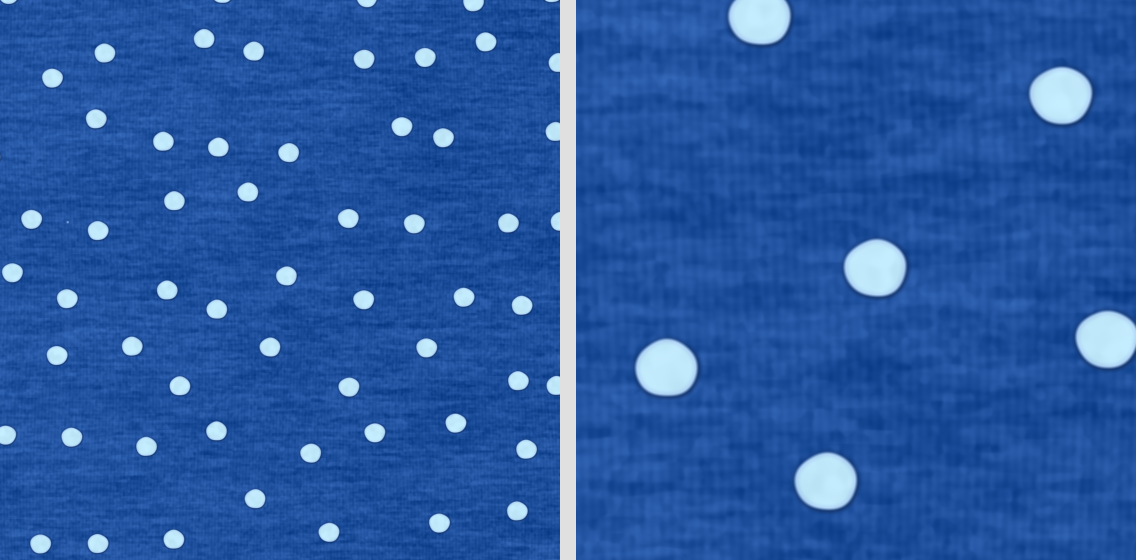
Left: the whole. Right: its middle third, enlarged.
A WebGL 1 fragment shader for this texture:

```glsl
precision highp float;

uniform vec2 u_resolution;

// Cloth colours
const vec3 CLOTH_MID = vec3(0.120, 0.315, 0.620);
const vec3 CLOTH_STEP = vec3(0.045, 0.046, 0.052);
const vec3 DOT_CORE = vec3(0.76, 0.92, 0.99);
const vec3 DOT_EDGE = vec3(0.69, 0.83, 0.97);
const vec3 RIM_SHADE = vec3(0.07, 0.19, 0.40);

// Dot layout
const float DOT_ROWS = 7.3;
const vec2 DOT_JITTER = vec2(0.54, 0.62);
const vec2 DOT_RADIUS = vec2(0.0184, 0.0169);
const float RIM_WIDTH = 0.0038;
const float EDGE_SOFTNESS = 0.0012;

// Cloth texture, as cells per canvas
const vec2 PATCH_CELLS = vec2(6.0, 15.0);
const vec2 STREAK_CELLS = vec2(15.0, 140.0);
const vec2 FIBRE_CELLS = vec2(48.0, 230.0);
const vec2 GRAIN_CELLS = vec2(210.0, 190.0);
const float KNIT_COLUMNS = 170.0;
const float CELL_FALLOFF = 4.0;

// Stray lint
const float LINT_CELLS = 6.0;
const float LINT_SHARE = 0.14;
const float LINT_RADIUS = 0.0021;

vec2 hash2(vec2 p) {
  vec3 h = fract(p.xyx * vec3(0.1031, 0.1030, 0.0973));
  h += dot(h, h.yzx + 33.33);
  return fract((h.xx + h.yz) * h.zy);
}

// Smooth cellular noise: random cell tones blended by distance, -1 to 1
float cellTone(vec2 p) {
  vec2 cell = floor(p);
  float tone = 0.0;
  float total = 0.0;
  for (int y = -1; y <= 1; y++) {
    for (int x = -1; x <= 1; x++) {
      vec2 id = cell + vec2(float(x), float(y));
      vec2 away = id + hash2(id + 17.0) - p;
      float weight = exp(-CELL_FALLOFF * dot(away, away));
      tone += weight * hash2(id + 71.0).x;
      total += weight;
    }
  }
  return 2.0 * tone / total - 1.0;
}

// Offset from p to the nearest dot centre, in canvas units
vec2 nearestDot(vec2 p) {
  vec2 q = p * DOT_ROWS;
  vec2 nearest = vec2(9.0);
  for (int y = -1; y <= 1; y++) {
    float row = floor(q.y) + float(y);
    float stagger = 0.5 * mod(row, 2.0);
    for (int x = -1; x <= 1; x++) {
      vec2 id = vec2(floor(q.x - stagger) + float(x), row);
      vec2 jitter = (hash2(id + 5.0) - 0.5) * DOT_JITTER;
      vec2 away = q - id - vec2(0.5 + stagger, 0.5) - jitter;
      if (dot(away, away) < dot(nearest, nearest)) nearest = away;
    }
  }
  return nearest / DOT_ROWS;
}

// Knitted cloth with horizontal flecks
vec3 clothColor(vec2 p) {
  float bend = 0.004 * sin(p.y * 9.0 + 2.0 * sin(p.x * 5.0));
  vec2 warped = p + vec2(bend, 0.5 * bend);
  float broad = 0.24 * (0.5 - p.x) + 0.16 * sin(p.x * 5.0 + 1.5 * sin(p.y * 4.0)) - 0.06;
  float tone = broad + 0.38 * cellTone(warped * PATCH_CELLS);
  tone += 0.66 * cellTone(warped * STREAK_CELLS + 40.0);
  tone += 0.76 * cellTone(warped * FIBRE_CELLS + 90.0);
  tone += 0.74 * cellTone(warped * GRAIN_CELLS + 130.0);
  tone += 0.20 * sin(warped.x * KNIT_COLUMNS * 6.28318);
  return CLOTH_MID + CLOTH_STEP * tone;
}

float lintMask(vec2 p, float blur) {
  vec2 q = p * LINT_CELLS;
  vec2 id = floor(q);
  vec2 centre = 0.2 + 0.6 * hash2(id + 211.0);
  float d = length(q - id - centre) / LINT_CELLS;
  float present = step(hash2(id + 307.0).x, LINT_SHARE);
  return present * (1.0 - smoothstep(LINT_RADIUS - blur, LINT_RADIUS + blur, d));
}

void main() {
  float side = min(u_resolution.x, u_resolution.y);
  vec2 p = gl_FragCoord.xy / side;
  float blur = max(EDGE_SOFTNESS, 0.8 / side);
  vec3 color = clothColor(p);
  color = mix(color, DOT_EDGE, 0.6 * lintMask(p, blur));

  // Slightly uneven oval dots
  vec2 away = nearestDot(p);
  float angle = atan(away.y, away.x);
  float wobble = 1.0 + 0.018 * sin(angle * 3.0 + p.x * 9.0) + 0.012 * sin(angle * 5.0);
  float d = (length(away / DOT_RADIUS) - wobble) * DOT_RADIUS.y;

  // Thin dark rim, heavier at the lower right
  float side_shade = 0.6 + 0.3 * dot(normalize(away + 1e-5), vec2(0.5, -0.8));
  color = mix(color, RIM_SHADE, side_shade * (1.0 - smoothstep(0.0, RIM_WIDTH, d)));

  // Printed face with a faint weave
  float weave = 0.025 * cellTone(p * GRAIN_CELLS * 0.6);
  vec3 face = mix(DOT_CORE, DOT_EDGE, smoothstep(-0.004, 0.0, d)) + weave - 0.01;
  color = mix(color, face, 1.0 - smoothstep(-blur, blur, d));
  gl_FragColor = vec4(color, 1.0);
}
```
